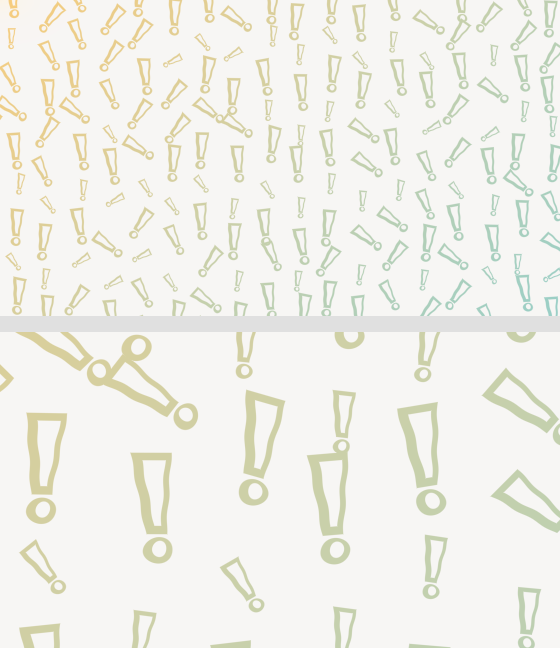
Top: the whole. Bottom: its middle third, enlarged.
Give the GLSL for this pattern, as a Shadertoy shader.

```glsl
// Scattered hand-drawn exclamation marks, tinted from amber to teal on warm white.

const vec3 PAPER = vec3(0.970, 0.963, 0.957);
const vec3 AMBER = vec3(0.97, 0.80, 0.49);
const vec3 SAGE  = vec3(0.80, 0.815, 0.66);
const vec3 TEAL  = vec3(0.60, 0.81, 0.78);
const vec2 CELL  = vec2(0.100, 0.117);   // in canvas heights

vec3 hash3(vec2 p, float seed) {
    vec3 q = fract(vec3(p.xyx + seed) * vec3(0.1031, 0.1030, 0.0973));
    q += dot(q, q.yxz + 33.33);
    return fract((q.xxy + q.yzz) * q.zyx);
}

// Tapered bar between two heights, with a half width at each end.
float taper(vec2 p, float low, float high, float lowHalf, float highHalf) {
    float t = (p.y - low) / (high - low);
    float side = abs(p.x) - mix(lowHalf, highHalf, t);
    return max(side, max(low - p.y, p.y - high));
}

// Hollow mark of unit length; the left stroke is heavier than the right.
float markDistance(vec2 p, vec3 rnd) {
    float phase = 6.283 * rnd.x;
    p.x += 0.007 * sin(p.y * 19.0 + phase);
    vec2 q = vec2(p.x, p.y + (rnd.y - 0.3) * 0.22 * p.x);

    float body = taper(q, -0.23, 0.50, 0.092, 0.183);
    float hollow = taper(q - vec2(0.019, 0.0), -0.155, 0.432, 0.030, 0.104);
    body = max(body, -hollow);

    vec2 d = p - vec2(0.01, -0.375);
    float dotShape = length(d * vec2(0.94, 1.06)) - 0.125;
    float hole = length((d - vec2(0.014, 0.012)) * vec2(1.08, 0.95)) - 0.069;
    return min(body, max(dotShape, -hole));
}

// Returns (tilt, length) for a cell; tall marks favour alternate cells.
vec2 markStyle(vec2 id, vec3 rnd) {
    bool tallCell = mod(id.x + id.y, 2.0) < 0.5;
    float wobble = (rnd.z - 0.5) * 0.14;
    if (tallCell && rnd.x < 0.68)
        return vec2((rnd.y < 0.55 ? -0.11 : 0.10) + wobble, 0.118);
    if (!tallCell && rnd.x < 0.50) {
        if (rnd.y < 0.36) return vec2(0.12 + wobble, 0.067);
        if (rnd.y < 0.72) return vec2(1.05 + wobble, 0.064);
        return vec2(-0.60 + wobble, 0.062);
    }
    if (rnd.y < 0.36) return vec2(-0.92 + wobble, 0.107);
    if (rnd.y < 0.68) return vec2(0.64 + wobble, 0.106);
    return vec2(-0.42 + wobble, 0.100);
}

// Nearest mark on a jittered grid with staggered columns.
float patternDistance(vec2 p) {
    float nearest = 1.0;
    float column = floor(p.x / CELL.x);
    for (int i = -1; i <= 1; i++) {
        float x = column + float(i);
        float stagger = 0.5 * mod(x, 2.0);
        float row = floor(p.y / CELL.y - stagger);
        for (int j = -1; j <= 1; j++) {
            vec2 id = vec2(x, row + float(j));
            vec3 place = hash3(id, 17.3);
            vec2 style = markStyle(id, hash3(id, 71.9));
            vec2 jitter = (place.xy - 0.5) * vec2(0.32, 0.26);
            vec2 centre = (id + vec2(0.5, 0.5 + stagger) + jitter) * CELL;

            vec2 up = vec2(sin(style.x), cos(style.x));
            vec2 right = vec2(up.y, -up.x);
            vec2 d = p - centre;
            vec2 local = vec2(dot(d, right), dot(d, up)) / style.y;
            nearest = min(nearest, markDistance(local, place.zxy) * style.y);
        }
    }
    return nearest;
}

// Three-stop diagonal tint, running mostly left to right.
vec3 inkColour(vec2 uv) {
    float t = 0.65 * uv.x + 0.35 * (1.0 - uv.y);
    return t < 0.5 ? mix(AMBER, SAGE, t * 2.0) : mix(SAGE, TEAL, t * 2.0 - 1.0);
}

void mainImage(out vec4 fragColor, in vec2 fragCoord) {
    vec2 uv = fragCoord / iResolution.xy;
    vec2 p = fragCoord / iResolution.y;
    float edge = 0.75 / iResolution.y;

    // Paper with a faint warm glow in the upper left corner
    float glow = exp(-25.0 * length(uv - vec2(0.0, 1.0)));
    vec3 colour = mix(PAPER, vec3(1.0, 0.95, 0.87), 0.7 * glow);

    // Tinted ink
    float ink = 1.0 - smoothstep(-edge, edge, patternDistance(p + CELL * 40.0));
    colour = mix(colour, inkColour(uv), ink);
    fragColor = vec4(colour, 1.0);
}
```
